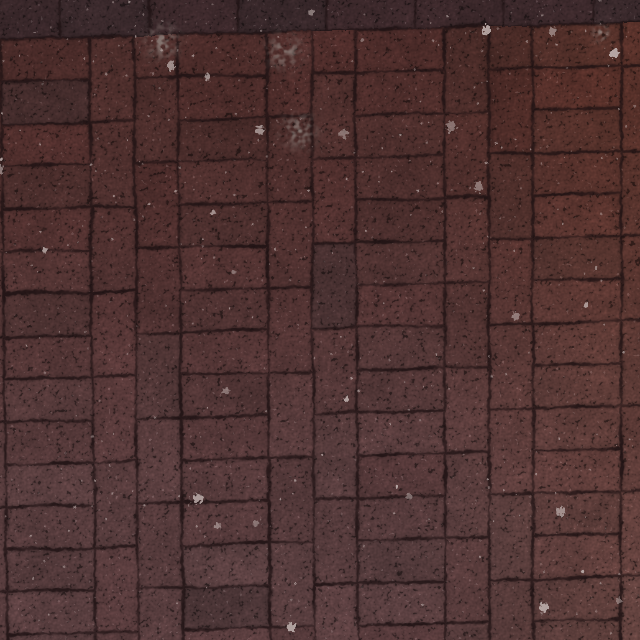
A Shadertoy shader for this texture:

```glsl
float hash(vec2 p) {
    vec3 q = fract(p.xyx * vec3(0.1031, 0.103, 0.0973));
    q += dot(q, q.yzx + 33.33);
    return fract((q.x + q.y) * q.z);
}

vec2 hash2(vec2 p) {
    return vec2(hash(p + 17.3), hash(p + 71.9));
}

float corner(vec2 cell, vec2 f, vec2 o) {
    return dot(hash2(cell + o) * 2.0 - 1.0, f - o);
}

float gradientNoise(vec2 p) {
    vec2 c = floor(p), f = p - c;
    vec2 u = f * f * f * (f * (f * 6.0 - 15.0) + 10.0);
    return mix(mix(corner(c, f, vec2(0, 0)), corner(c, f, vec2(1, 0)), u.x),
               mix(corner(c, f, vec2(0, 1)), corner(c, f, vec2(1, 1)), u.x), u.y);
}

// Ragged pale chips, at most one per grid cell
float flecks(vec2 p, float density, float maxRadius, float blur) {
    vec2 base = floor(p);
    float cover = 0.0;
    for (int j = -1; j <= 1; j++)
    for (int i = -1; i <= 1; i++) {
        vec2 c = base + vec2(i, j);
        vec2 d = p - c - hash2(c + 5.0);
        d.x *= 0.8 + 0.7 * hash(c + 9.0);
        float radius = maxRadius * mix(0.3, 1.0, hash(c + 31.0));
        float dist = length(d) - radius * (1.0 + 1.3 * gradientNoise(d / maxRadius * 1.7 + c * 7.0));
        float chip = 1.0 - smoothstep(-blur, blur, dist);
        cover = max(cover, chip * step(hash(c + 50.0), density) * mix(0.5, 1.0, hash(c + 3.0)));
    }
    return cover;
}

// Returns the joint distance in paver half-lengths and the paver's corner
float paving(vec2 q, out vec2 paver) {
    float column = floor(q.x);
    float m = mod(column, 4.0);
    vec2 size = vec2(1, 2), offset = vec2(0);
    if (q.y < 0.0) {                       // border course
        size = vec2(2, 2);
        offset.x = 1.35;
    } else if (m < 2.0) {                  // stacked flat pavers
        size = vec2(2, 1);
    } else {                               // paired upright pavers, staggered
        offset.y = (m > 2.5 || column > 13.0) ? 1.0 : 0.0;
    }
    vec2 g = (q - offset) / size;
    paver = floor(g) * size + offset;
    vec2 f = fract(g);
    vec2 edge = min(f, 1.0 - f) * size;
    return min(edge.x, edge.y);
}

void mainImage(out vec4 fragColor, in vec2 fragCoord) {
    vec2 p = fragCoord / iResolution.xy;
    p.y = 1.0 - p.y;
    float pixel = 1.0 / iResolution.y;

    // Slightly skewed paving grid with hand-laid wobble
    vec2 q = vec2((p.x - 0.012 * p.y * (1.0 - 1.2 * p.x)) / 0.0694,
                  (p.y + 0.026 * p.x - 0.0612) / 0.0665);
    q += 0.07 * vec2(gradientNoise(q * 0.8), gradientNoise(q * 0.8 + 40.0));
    q += 0.04 * vec2(gradientNoise(q * 4.0), gradientNoise(q * 4.0 + 90.0));
    q += 0.035 * vec2(gradientNoise(q * 11.0 + 7.0), gradientNoise(q * 11.0 + 60.0));
    vec2 paver;
    float joint = paving(q, paver);
    bool border = q.y < 0.0;

    // Red at the top, mauve below, warmer to the right
    vec3 color = mix(vec3(0.295, 0.172, 0.163), vec3(0.345, 0.238, 0.242), smoothstep(0.1, 0.9, p.y));
    color += vec3(0.03, 0.01, -0.008) * smoothstep(0.6, 1.0, p.x);
    if (border) color = vec3(0.225, 0.155, 0.165);

    // Tone of each paver, with a few greyed ones
    float tone = hash(paver + 12.0);
    color *= 0.95 + 0.1 * tone;
    color.r += 0.015 * (hash(paver + 27.0) - 0.5);
    if (hash(paver + 63.0) > 0.975) color = mix(color, vec3(0.235, 0.175, 0.18), 0.5);
    color *= 1.0 + 0.1 * gradientNoise(p * 7.0) + 0.12 * gradientNoise(p * 24.0);

    // Rough clay: fine grain, dents, many small pits and pale grit
    vec2 s = p + paver * 3.1;
    float grain = gradientNoise(s * 250.0);
    float dents = gradientNoise(s * vec2(125.0, 145.0) + s.yx * 25.0);
    float rough = 0.6 * dents + 0.6 * grain + 0.35 * gradientNoise(s * 60.0);
    color *= 1.0 - 0.33 * rough;
    color *= 1.0 - 0.34 * smoothstep(0.17, 0.42, rough);
    color += 0.1 * smoothstep(0.28, 0.55, gradientNoise(s * 190.0 + 8.0));

    // Thin joints, in places tight and faint, in places open and dark
    float depth = clamp(0.6 + 1.1 * gradientNoise(q * 1.1 + 20.0) + 0.5 * gradientNoise(q * 5.0), 0.2, 1.0);
    float blur = pixel / 0.067;
    float width = mix(0.008, 0.03, depth);
    float line = 1.0 - smoothstep(width - blur * 0.6, width + 0.02 + blur * 0.6, joint);
    color *= 1.0 - 0.2 * depth * (1.0 - smoothstep(0.0, 0.12, joint));
    color = mix(color, vec3(0.12, 0.07, 0.075), mix(0.35, 0.85, depth) * line);

    // Powdery stains near the top
    vec2 stains[4] = vec2[4](vec2(0.254, 0.065), vec2(0.445, 0.08), vec2(0.467, 0.205), vec2(0.94, 0.052));
    float powder = 0.0;
    for (int i = 0; i < 4; i++) {
        vec2 d = (p - stains[i]) / (i == 3 ? 0.012 : 0.023);
        powder += exp(-dot(d, d));
    }
    powder *= smoothstep(-0.25, 0.4, gradientNoise(p * 130.0) + 0.6 * gradientNoise(p * 55.0));
    color = mix(color, vec3(0.55, 0.5, 0.48), min(0.9 * powder, 0.85));

    // Scattered chips and dust, the dust gathering in patches
    float patches = smoothstep(-0.05, 0.4, gradientNoise(p * 6.0 + 2.0));
    float chips = flecks(p * 11.0 + 3.0, 0.28, 0.085, pixel * 8.0);
    float dust = flecks(p * 45.0, mix(0.2, 0.05, smoothstep(0.2, 0.8, p.y)) + 0.2 * patches, 0.09, pixel * 36.0);
    color = mix(color, vec3(0.72, 0.66, 0.65), max(chips, dust * 0.75));

    fragColor = vec4(clamp(color, 0.0, 1.0), 1.0);
}
```
